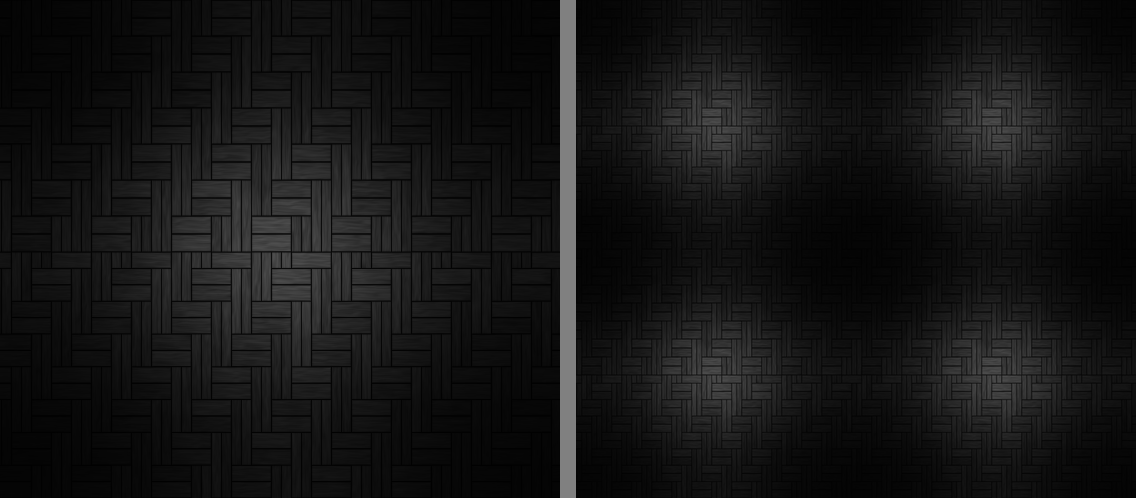
Left, the tile; right, the same tile 2 across and 2 down.
Write a WebGL 2 fragment shader that draws this pattern.

```glsl
#version 300 es
precision highp float;
// Dark wooden basket-weave parquet with paired planks, lit softly from the middle.

uniform vec2 u_resolution;
out vec4 fragColor;

const float COLUMNS = 7.0;        // weave repeats across
const float ROWS = 16.0;          // row steps before the weave closes
const float UPPER_ROWS = 7.0;     // rows above the cut
const float LOWER_START = 8.5;    // row step where the weave resumes
const float CUT = 0.506;          // depth of the cut, from the top
const float PHASE = 0.643;        // sideways start of the weave
const vec2 LYING_SIZE = vec2(0.0714, 0.0307);    // length, width
const vec2 STANDING_SIZE = vec2(0.123, 0.0179);
const vec3 WOOD = vec3(0.25);

struct Plank {
    vec2 id;
    vec2 local;    // 0..1 along and across
    vec2 size;
    float joint;   // half width of the gap
};

float hash(vec2 p) {
    vec3 q = fract(vec3(p.xyx) * 0.1031);
    q += dot(q, q.yzx + 33.33);
    return fract((q.x + q.y) * q.z);
}

vec2 gradient(vec2 cell) {
    float angle = 6.28319 * hash(cell);
    return vec2(cos(angle), sin(angle));
}

float gradientNoise(vec2 p) {
    vec2 i = floor(p);
    vec2 f = p - i;
    vec2 w = f * f * f * (f * (f * 6.0 - 15.0) + 10.0);
    vec2 e = vec2(1.0, 0.0);
    float low = mix(dot(gradient(i), f),
                    dot(gradient(i + e.xy), f - e.xy), w.x);
    float high = mix(dot(gradient(i + e.yx), f - e.yx),
                     dot(gradient(i + e.xx), f - e.xx), w.x);
    return mix(low, high, w.y);
}

// Row steps counted downward; one and a half are skipped at the cut.
float rowPosition(float depth) {
    return depth < CUT
        ? depth / CUT * UPPER_ROWS
        : LOWER_START + (depth - CUT) / (1.0 - CUT) * (ROWS - LOWER_START);
}

// Each row moves a quarter repeat left; standing planks span two rows.
Plank findPlank(float x, float rows) {
    float row = floor(rows);
    float down = rows - row;
    float across = x * COLUMNS - PHASE;
    float shifted = across + 0.25 * row;
    float s = fract(shifted);
    if (s < 0.5) {
        vec2 id = vec2(mod(floor(shifted), COLUMNS), floor(rows * 2.0));
        return Plank(id, vec2(s * 2.0, fract(down * 2.0)), LYING_SIZE, 0.0012);
    }
    float above = step(0.75, s);
    vec2 id = vec2(mod(floor(across * 8.0), COLUMNS * 8.0) + 60.0,
                   mod(row - above, ROWS));
    vec2 local = vec2((down + above) * 0.5, fract(s * 8.0));
    return Plank(id, local, STANDING_SIZE, 0.0008);
}

// Grain lives in plank space, so it wraps along with the planks.
float woodTone(Plank plank) {
    float seed = hash(plank.id + 7.0);
    vec2 p = plank.local * plank.size;
    vec2 offset = floor(vec2(seed, hash(plank.id + 31.0)) * 90.0);
    float bend = 0.5 * gradientNoise(p * 45.0 + offset);
    float broad = gradientNoise(p * vec2(18.0, 150.0) + offset + bend);
    float fine = gradientNoise(p * vec2(35.0, 340.0) + offset.yx + bend);
    return 0.87 + 0.24 * seed + 0.22 * broad + 0.24 * fine;
}

float edgeDistance(Plank plank) {
    vec2 d = min(plank.local, 1.0 - plank.local) * plank.size;
    return min(d.x, d.y);
}

// Glow with zero slope at the canvas edges.
float centreLight(vec2 uv) {
    vec2 s = sin(3.14159 * (uv - 0.5));
    return exp(-1.3 * dot(s, s));
}

void main() {
    vec2 uv = gl_FragCoord.xy / u_resolution;
    float depth = 1.0 - uv.y;
    float pixel = 1.0 / u_resolution.x;

    Plank plank = findPlank(uv.x, rowPosition(depth));
    float cutDistance = abs(depth - CUT) * u_resolution.y / u_resolution.x;
    float d = min(edgeDistance(plank), cutDistance);

    // Dark joints and a soft bevel
    float face = smoothstep(plank.joint - 0.6 * pixel, plank.joint + 0.6 * pixel, d);
    float bevel = mix(0.84, 1.0, smoothstep(0.0, 0.004, d));
    float shade = woodTone(plank) * bevel * mix(0.15, 1.0, face);

    fragColor = vec4(WOOD * shade * centreLight(uv), 1.0);
}
```
